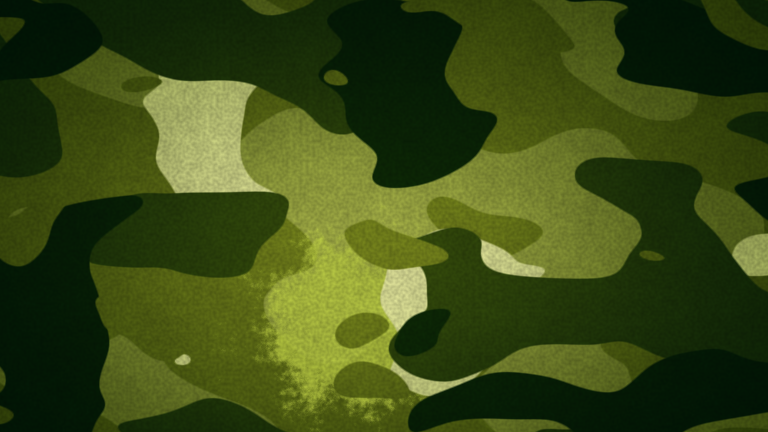
Reproduce this pattern procedurally as a Shadertoy shader.

```glsl
// Woodland camouflage in layered olive blobs, lit from the centre, with worn grain.

#define BLOB_FREQ vec2(2.1, 4.0)   // blobs per canvas height, wider than tall
#define WARP 0.07                  // bending of the outlines
#define LIGHT_POS vec2(0.48, 0.42) // centre of the light, as share of the canvas
#define LIGHT_FALLOFF 1.9
#define GLOW_POS vec2(0.47, 0.25)  // centre of the worn yellow patch
#define LIGHT_CUT 0.2              // layer cuts, in standard deviations
#define PALE_CUT 1.25
#define DARK_CUT 0.4
#define DEEP_CUT 0.95
#define SPOT_CUT 1.5
#define GRAIN 0.16

float hash(vec2 p) {
    return fract(sin(dot(p, vec2(127.1, 311.7))) * 43758.55);
}

// Slope of a random unit gradient at one lattice point
float slope(vec2 cell, vec2 offset) {
    float a = 6.2832 * hash(cell);
    return dot(vec2(cos(a), sin(a)), offset);
}

float gradientNoise(vec2 p) {
    vec2 i = floor(p), f = p - i;
    vec2 u = f * f * f * (f * (f * 6.0 - 15.0) + 10.0);
    vec2 e = vec2(1.0, 0.0);
    return mix(mix(slope(i, f), slope(i + e, f - e), u.x),
               mix(slope(i + e.yx, f - e.yx), slope(i + 1.0, f - 1.0), u.x), u.y);
}

float fbm(vec2 p) {
    float sum = 0.0, amp = 0.5;
    for (int i = 0; i < 5; i++) {
        sum += amp * gradientNoise(p);
        p = mat2(1.6, 1.2, -1.2, 1.6) * p + 7.3;
        amp *= 0.6;
    }
    return sum;
}

// Smooth blob field with a spread of about one
float blobField(vec2 p, float tilt, float seed) {
    vec2 q = p + seed * vec2(3.71, 5.13);
    q += WARP * vec2(gradientNoise(q * 3.0), gradientNoise(q * 3.0 + 31.7));
    q = mat2(cos(tilt), sin(tilt), -sin(tilt), cos(tilt)) * q * BLOB_FREQ;
    return (gradientNoise(q) + 0.27 * gradientNoise(q * 2.05 + 17.0)) / 0.22;
}

// Cuts a field at a level with a smoothed edge
float cut(float field, float level) {
    float d = field - level;
    float w = max(fwidth(d), 0.0001);
    return smoothstep(-w, w, d);
}

void mainImage(out vec4 fragColor, in vec2 fragCoord) {
    vec2 p = fragCoord / iResolution.y;
    vec2 canvas = vec2(iResolution.x / iResolution.y, 1.0);

    // Wide light over the cloth, falling off to the corners
    vec2 fromLight = (p - LIGHT_POS * canvas) * vec2(1.0, 1.5);
    float light = exp(-LIGHT_FALLOFF * dot(fromLight, fromLight));
    float lift = light - 0.5;

    // Each dye from the shaded rim to the lit centre
    vec3 olive = mix(vec3(0.14, 0.20, 0.02), vec3(0.42, 0.47, 0.10), light);
    vec3 khaki = mix(vec3(0.20, 0.26, 0.04), vec3(0.58, 0.62, 0.25), light);
    vec3 pale  = mix(vec3(0.52, 0.57, 0.27), vec3(0.80, 0.81, 0.55), light);
    vec3 dark  = mix(vec3(0.03, 0.11, 0.02), vec3(0.19, 0.27, 0.04), light);
    vec3 deep  = mix(vec3(0.00, 0.07, 0.02), vec3(0.05, 0.15, 0.02), light);

    // Ground and khaki, with a worn yellow glow
    vec3 color = mix(olive, khaki, cut(blobField(p, 0.10, 1.0), LIGHT_CUT - 1.4 * lift));
    float wear = fbm(p * 9.0);
    float speckle = fbm(p * 45.0 + 5.0);
    vec2 fromGlow = (p - GLOW_POS * canvas) * vec2(1.0, 1.2);
    float glow = exp(-14.0 * dot(fromGlow, fromGlow)) + 0.5 * wear + 0.35 * speckle;
    color = mix(color, vec3(0.64, 0.70, 0.23), 0.85 * smoothstep(0.35, 0.7, glow));

    // Printed blobs, from pale to deep
    color = mix(color, pale, cut(blobField(p, -0.18, 2.0), PALE_CUT));
    color = mix(color, dark, cut(blobField(p, 0.15, 3.0), DARK_CUT + 0.6 * lift));
    color = mix(color, deep, cut(blobField(p, -0.10, 4.0), DEEP_CUT + 0.9 * lift));
    color = mix(color, olive, cut(blobField(p * 1.3, 0.05, 5.0), SPOT_CUT));

    // Stains and fine fabric grain
    float grain = gradientNoise(p * 130.0) + 0.8 * speckle + 0.7 * wear;
    color *= 1.0 + GRAIN * grain;

    fragColor = vec4(clamp(color, 0.0, 1.0), 1.0);
}
```
